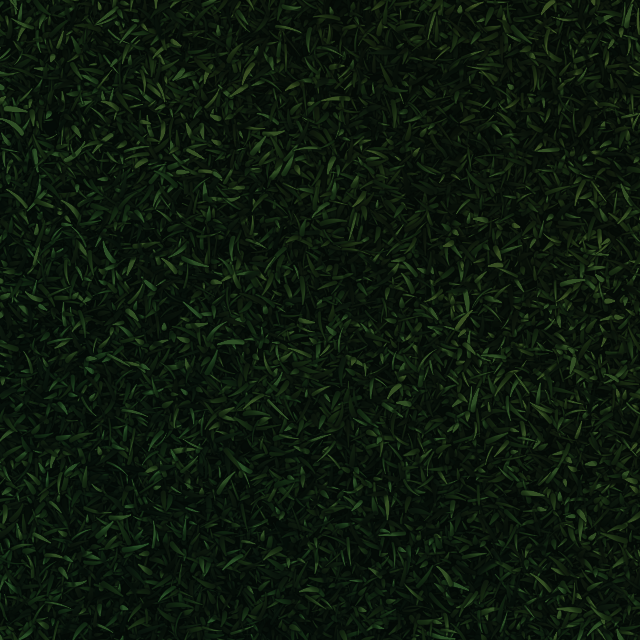
A Shadertoy shader for this texture:

```glsl
// Dense dark lawn seen from above: many layers of short curved blades.
// Each layer scatters one blade per grid cell, from the shaded bottom to the lit top;
// a single tone per point is blended with soft shadows and then mapped to a green ramp.

const int   LAYERS       = 14;
const float CELL         = 0.030;   // grid spacing of the blades
const vec2  HALF_LENGTH  = vec2(0.006, 0.023);
const vec2  HALF_WIDTH   = vec2(0.0013, 0.0044);
const float BEND         = 0.005;
const float SHADOW_REACH = 0.004;
const float SHADOW_DEPTH = 0.42;
const float EDGE_SOFT    = 0.0007;
const vec2  BLADE_TONE   = vec2(0.20, 1.30);
const float GROUND_TONE  = 0.08;
const vec3  COOL_TINT    = vec3(0.78, 1.00, 1.04);
const vec3  WARM_TINT    = vec3(1.20, 1.01, 0.90);

// Greens from deep shade to lit tips, and the tone at which each is reached
const vec3 GREENS[6] = vec3[6](
    vec3(0.02, 0.05, 0.03), vec3(0.05, 0.09, 0.05), vec3(0.07, 0.14, 0.06),
    vec3(0.10, 0.18, 0.08), vec3(0.14, 0.24, 0.11), vec3(0.20, 0.31, 0.15));
const float STOPS[6] = float[6](0.14, 0.38, 0.59, 0.78, 0.91, 1.0);

float hash(vec2 p) {
    return fract(sin(dot(p, vec2(127.1, 311.7))) * 43758.5453);
}

vec4 hash4(vec2 p) {
    float s = dot(p, vec2(127.1, 311.7));
    return fract(sin(vec4(s, s + 17.3, s + 41.9, s + 73.7))
                 * vec4(43758.5453, 22578.146, 19642.349, 31415.927));
}

float valueNoise(vec2 p) {
    vec2 i = floor(p), f = fract(p);
    f = f * f * (3.0 - 2.0 * f);
    return mix(mix(hash(i), hash(i + vec2(1, 0)), f.x),
               mix(hash(i + vec2(0, 1)), hash(i + vec2(1, 1)), f.x), f.y);
}

vec3 greenRamp(float tone) {
    vec3 col = GREENS[0];
    for (int i = 1; i < 6; i++)
        col = mix(col, GREENS[i], clamp((tone - STOPS[i - 1]) / (STOPS[i] - STOPS[i - 1]), 0.0, 1.0));
    return col * mix(0.65, 1.0, smoothstep(0.0, STOPS[0], tone));
}

// Signed distance to a bent, tapering blade lying along x
float bladeDistance(vec2 p, float halfLen, float halfWidth, float bend) {
    float along = p.x / halfLen;
    p.y += bend * (along * along - 0.4);
    float taper = halfWidth * (1.0 - 0.65 * smoothstep(-0.3, 1.0, along));
    vec2 q = abs(p) - vec2(halfLen - taper, 0.0);
    return length(max(q, 0.0)) - taper;
}

// Paints one layer over surface = (tone, warmth)
void paintLayer(inout vec2 surface, vec2 uv, float depth, float seed, float soft) {
    vec2 grid = uv / CELL + 20.0 * vec2(hash(vec2(seed, 3.0)), hash(vec2(seed, 8.0)));
    vec2 home = floor(grid);
    for (int j = -1; j <= 1; j++)
    for (int i = -1; i <= 1; i++) {
        vec2 id = home + vec2(i, j);
        vec4 place = hash4(id + seed * 19.7);
        vec4 look = hash4(id + seed * 31.3 + 57.0);
        vec2 p = (grid - id - place.xy) * CELL;
        float halfLen = mix(HALF_LENGTH.x, HALF_LENGTH.y, pow(place.w, 1.3));
        if (length(p) > halfLen + SHADOW_REACH + BEND) continue;

        float angle = place.z * 6.2832;
        float c = cos(angle), s = sin(angle);
        p = vec2(c * p.x + s * p.y, c * p.y - s * p.x);
        float halfWidth = mix(HALF_WIDTH.x, HALF_WIDTH.y, look.x);
        float bend = (look.y - 0.5) * 2.0 * BEND * place.w;
        float d = bladeDistance(p, halfLen, halfWidth, bend);

        // Shade from root to tip, with a faint fold across the width
        float shade = mix(0.70, 1.05, smoothstep(-1.0, 0.5, p.x / halfLen));
        shade *= 1.0 + 0.12 * clamp(p.y / halfWidth, -1.0, 1.0);
        float tone = mix(BLADE_TONE.x, BLADE_TONE.y, look.z) * mix(0.25, 1.0, depth) * shade;

        surface.x *= 1.0 - SHADOW_DEPTH * (1.0 - smoothstep(0.0, SHADOW_REACH, d));
        surface = mix(surface, vec2(tone, look.w), 1.0 - smoothstep(-soft, soft, d));
    }
}

void mainImage(out vec4 fragColor, in vec2 fragCoord) {
    vec2 uv = fragCoord / iResolution.y;
    vec2 across = fragCoord / iResolution.xy;
    float soft = max(EDGE_SOFT, 0.7 / iResolution.y);

    // Blades, bottom to top
    vec2 surface = vec2(GROUND_TONE, 0.4);
    for (int k = 0; k < LAYERS; k++)
        paintLayer(surface, uv, float(k) / float(LAYERS - 1), float(k) + 1.0, soft);

    // Broad light: brighter toward the upper corners, uneven patches
    float side = abs(across.x - 0.48) * 2.0;
    float light = 0.90 + 0.22 * side * side * across.y + 0.08 * across.y;
    light += 0.26 * (valueNoise(uv * 4.0 + 5.0) - 0.5);
    light += 0.16 * (valueNoise(uv * 11.0 + 2.0) - 0.5);
    float tone = clamp(surface.x * light, 0.0, 1.0);

    // Warmer toward the upper right, cooler elsewhere
    float warmth = 0.55 * surface.y + 0.45 * smoothstep(0.3, 1.7, across.x + across.y);
    vec3 col = greenRamp(tone) * mix(COOL_TINT, WARM_TINT, warmth);
    fragColor = vec4(col, 1.0);
}
```
